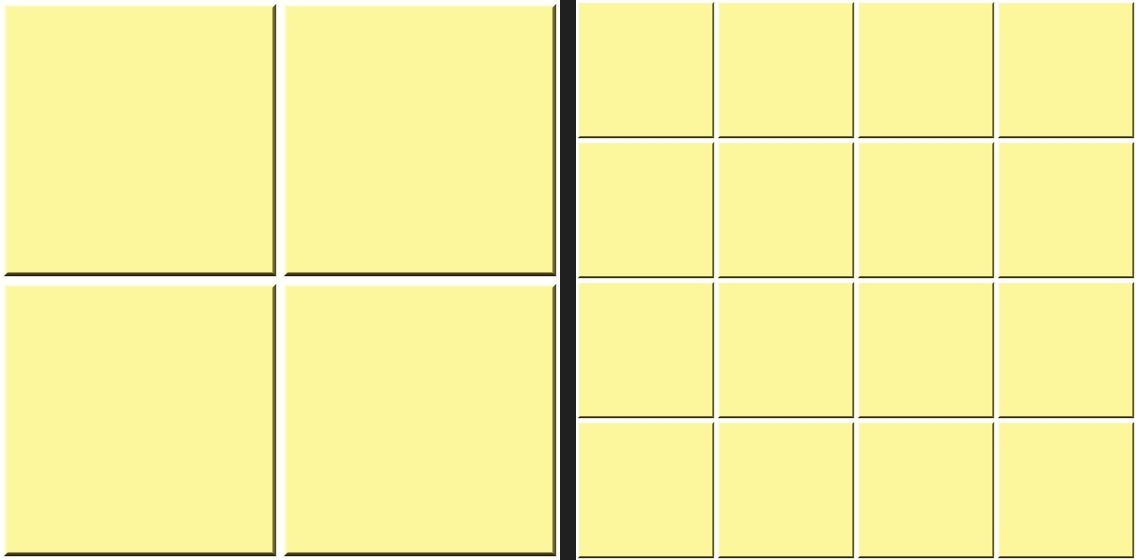
Left, the tile; right, the same tile 2 across and 2 down.
Reproduce this pattern procedurally as a Shadertoy shader.

```glsl
const float REPEATS = 2.0;    // tiles across and down
const float MARGIN = 0.0137;  // half the joint, in tile widths
const float BEVEL = 0.0135;   // bevel width, in tile widths
const float SOFTNESS = 0.004; // least edge blur, in tile widths

const vec3 JOINT = vec3(1.0, 1.0, 0.99);
const vec3 FACE = vec3(0.99, 0.965, 0.615);
const vec3 LEFT_LIGHT = vec3(1.0, 1.0, 0.84);
const vec3 TOP_LIGHT = vec3(1.0, 1.0, 0.93);
const vec3 RIGHT_OUTER = vec3(0.27, 0.25, 0.12);
const vec3 RIGHT_INNER = vec3(0.50, 0.48, 0.27);
const vec3 BOTTOM_OUTER = vec3(0.07, 0.06, 0.02);
const vec3 BOTTOM_INNER = vec3(0.38, 0.36, 0.18);

// Antialiased step centred on zero
float softStep(float x, float blur) {
    return smoothstep(-0.5 * blur, 0.5 * blur, x);
}

// Colour of one square tile with mitred bevels; p runs from 0 to 1
vec3 bevelledTile(vec2 p, float blur) {
    // Inward distances: x from left or right, y from bottom or top
    vec2 low = p - MARGIN;
    vec2 high = 1.0 - MARGIN - p;
    float lit = min(low.x, high.y);
    float shaded = min(high.x, low.y);
    float inset = min(lit, shaded);
    float depth = clamp(inset / BEVEL, 0.0, 1.0);

    // Bright bevels on the left and top fade into the face
    vec3 light = mix(LEFT_LIGHT, TOP_LIGHT, softStep(low.x - high.y, blur));
    light = mix(light, FACE, smoothstep(0.2, 1.0, depth));

    // Dark bevels on the right and bottom end in a firm edge
    vec3 right = mix(RIGHT_OUTER, RIGHT_INNER, depth);
    vec3 bottom = mix(BOTTOM_OUTER, BOTTOM_INNER, depth);
    vec3 shade = mix(right, bottom, softStep(high.x - low.y, blur));

    // Mitre the corners, then lay the face and joint
    vec3 rim = mix(light, shade, softStep(lit - shaded, blur));
    vec3 color = mix(rim, FACE, softStep(inset - BEVEL, blur));
    return mix(JOINT, color, softStep(inset, blur));
}

void mainImage(out vec4 fragColor, in vec2 fragCoord) {
    vec2 tileUv = fract(fragCoord / iResolution.xy * REPEATS);
    float pixel = REPEATS / min(iResolution.x, iResolution.y);
    fragColor = vec4(bevelledTile(tileUv, max(SOFTNESS, 1.5 * pixel)), 1.0);
}
```
